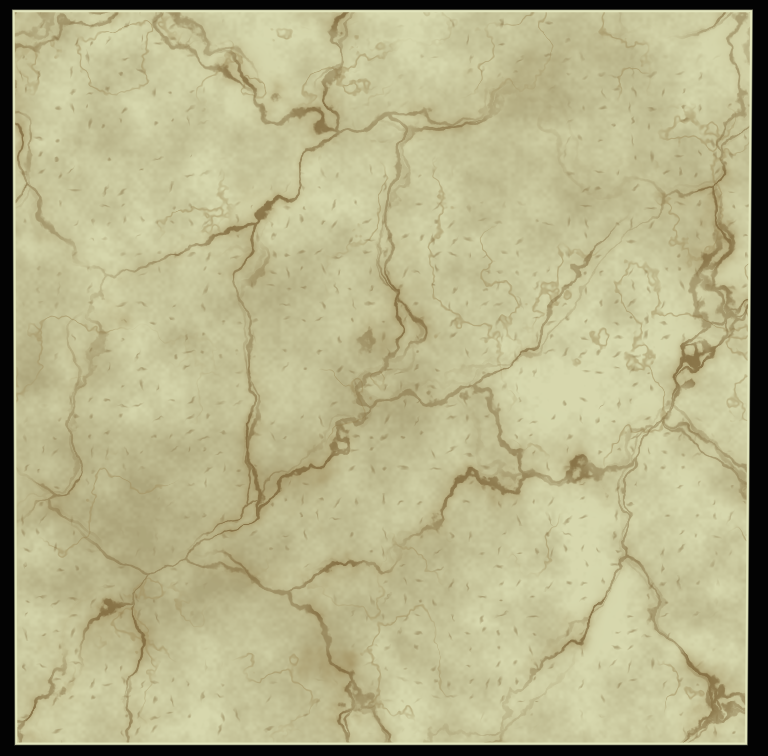
This texture is drawn by a Shadertoy shader. Its source:

```glsl
// A cream marble tile with brown branching veins, lying on a black ground.
// Veins are the edges of warped, stretched Voronoi cells, drawn as several loose
// strands; value noise gives the mottling, and a jittered grid gives the flecks.

const vec3 GROUND = vec3(0.01);
const vec3 SHADE  = vec3(0.68, 0.65, 0.485);
const vec3 LIGHT  = vec3(0.83, 0.83, 0.665);
const vec3 STAIN  = vec3(0.64, 0.57, 0.38);
const vec3 VEIN   = vec3(0.49, 0.40, 0.23);
const vec3 RIM    = vec3(0.89, 0.90, 0.74);

const vec2  CELL_DENSITY = vec2(2.9, 4.4);  // cells along and across the slant
const float SLANT        = 0.85;            // main vein direction, radians
const int   STRANDS      = 3;
const float FLECK_GRID   = 46.0;
const float FLECK_SHARE  = 0.55;
const float RIM_WIDTH    = 0.0022;

float hash(vec2 p) {
    return fract(sin(dot(p, vec2(127.1, 311.7))) * 43758.5453);
}

vec2 hash2(vec2 p) {
    return vec2(hash(p), hash(p + 57.3));
}

mat2 rotation(float a) {
    return mat2(cos(a), -sin(a), sin(a), cos(a));
}

float noise(vec2 p) {
    vec2 i = floor(p), f = fract(p);
    f = f * f * (3.0 - 2.0 * f);
    vec2 e = vec2(0.0, 1.0);
    return mix(mix(hash(i), hash(i + e.yx), f.x),
               mix(hash(i + e.xy), hash(i + e.yy), f.x), f.y);
}

float fbm(vec2 p) {
    float sum = 0.0, gain = 0.516;
    for (int i = 0; i < 5; i++) {
        sum += gain * noise(p);
        p = rotation(0.6) * p * 2.03 + 11.7;
        gain *= 0.5;
    }
    return sum;
}

vec2 warp(vec2 p) {
    return vec2(fbm(p), fbm(p + 31.4)) - 0.5;
}

// Distance to the nearest border between Voronoi cells
float cellBorder(vec2 p) {
    vec2 base = floor(p), nearest = vec2(0.0);
    float best = 1e3;
    for (int y = -1; y <= 1; y++)
    for (int x = -1; x <= 1; x++) {
        vec2 c = base + vec2(x, y);
        vec2 r = c + hash2(c) - p;
        if (dot(r, r) < best) { best = dot(r, r); nearest = r; }
    }
    float border = 1e3;
    for (int y = -2; y <= 2; y++)
    for (int x = -2; x <= 2; x++) {
        vec2 c = base + vec2(x, y);
        vec2 r = c + hash2(c) - p;
        vec2 gap = r - nearest;
        if (dot(gap, gap) > 1e-5)
            border = min(border, dot(0.5 * (r + nearest), normalize(gap)));
    }
    return border;
}

// x: sharp vein lines, y: soft stain around them
vec2 veins(vec2 p, float px) {
    vec2 bent = p + 0.3 * warp(p * 4.0) + 0.05 * warp(p * 25.0);
    float scale = 0.5 * (CELL_DENSITY.x + CELL_DENSITY.y);
    vec2 result = vec2(0.0);
    for (int i = 0; i < STRANDS; i++) {
        float seed = 17.0 * float(i);
        vec2 q = bent + 0.08 * warp(p * 9.0 + seed);
        float d = cellBorder(rotation(SLANT) * q * CELL_DENSITY + 3.0) / scale;
        float width = mix(0.0003, 0.0022, noise(p * 14.0 + seed));
        float present = smoothstep(0.3, 0.7, noise(p * 5.0 + seed + 4.0));
        float line = 1.0 - smoothstep(width, width + 0.0022 + px, d);
        result.x = max(result.x, line * present);
        result.y = max(result.y, exp(-d / 0.014) * (0.25 + 0.75 * present));
    }
    return result;
}

// Short dark dashes, one at most in each grid cell
float flecks(vec2 p, float px) {
    vec2 g = p * FLECK_GRID, c = floor(g);
    vec2 r = fract(g) - mix(vec2(0.3), vec2(0.7), hash2(c + 5.0));
    r = rotation(SLANT + 2.4 * (hash(c + 9.0) - 0.5)) * r;
    r += 0.15 * (noise(g * 5.0) - 0.5);
    vec2 size = vec2(mix(0.08, 0.25, hash(c + 13.0)), mix(0.04, 0.09, hash(c + 21.0)));
    float d = (length(r / size) - 1.0) * size.y;
    float soft = 0.04 + px * FLECK_GRID * 0.5;
    return step(hash(c), FLECK_SHARE) * (1.0 - smoothstep(-soft, soft, d));
}

void mainImage(out vec4 fragColor, in vec2 fragCoord) {
    vec2 uv = fragCoord / iResolution.xy;
    vec2 p = fragCoord / iResolution.y;
    float px = 1.0 / iResolution.y;

    // Mottled stone
    float tone = 0.68 + 1.3 * (fbm(p * 4.0 + 7.0) - 0.5) + 1.0 * (fbm(p * 22.0) - 0.5);
    tone += 0.22 * (noise(p * 190.0) - 0.5) + 0.12 * (uv.x + uv.y - 1.0);
    vec3 color = mix(SHADE, LIGHT, clamp(tone, 0.0, 1.08));

    // Hairline wrinkles and flecks, gathered in patches
    float ridge = abs(fbm(p * 13.0 + 40.0) - 0.5);
    float hair = (1.0 - smoothstep(0.0, 0.022, ridge)) * smoothstep(0.45, 0.75, noise(p * 11.0));
    color = mix(color, STAIN, 0.55 * hair);
    float patches = smoothstep(0.2, 0.65, noise(p * 6.0 + 60.0));
    color = mix(color, VEIN, 0.42 * patches * flecks(p, px));

    // Veins, their stains and a few rusty blotches
    vec2 vein = veins(p, px);
    float rust = smoothstep(0.45, 0.68, fbm(p * 12.0 + 80.0));
    float blotch = smoothstep(0.66, 0.8, fbm(p * 7.0 + 23.0));
    color = mix(color, STAIN, vein.y * (0.22 + 0.5 * rust) + 0.5 * blotch * rust);
    color = mix(color, VEIN, vein.x * (0.42 + 0.35 * rust));

    // Slightly skewed tile outline with a bright rim
    float left = uv.x - mix(0.0195, 0.016, uv.y);
    float right = mix(0.973, 0.980, uv.y) - uv.x;
    float inset = min(min(left, right), min(uv.y - 0.0146, 0.987 - uv.y));
    color = mix(RIM, color, smoothstep(RIM_WIDTH, RIM_WIDTH + 1.5 * px, inset));
    color = mix(GROUND, color, smoothstep(-px, px, inset));
    fragColor = vec4(color, 1.0);
}
```
